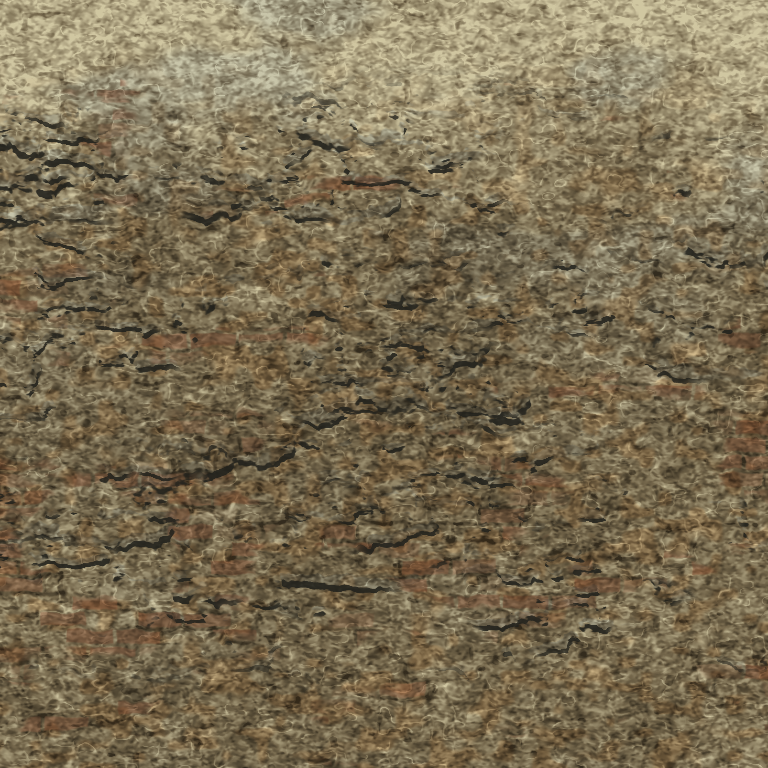
Write a WebGL 2 fragment shader that draws this texture.

```glsl
#version 300 es
precision highp float;
// Weathered earthen wall: gritty plaster, flaking ledges and patches of bare brick.

#define BASE_TONE 0.47
#define TOP_GLOW 0.40
#define GRAIN_CONTRAST 0.92
#define GRAIN_SCALE vec2(54.0, 84.0)
#define FLAKE_SCALE vec2(6.5, 19.0)
#define FLAKE_LEVEL 0.535
#define LEDGE_DEPTH 0.0095
#define BRICK_GRID vec2(16.0, 44.0)
#define DARK_EARTH vec3(0.20, 0.17, 0.115)
#define MID_EARTH vec3(0.45, 0.397, 0.290)
#define PALE_EARTH vec3(0.76, 0.72, 0.58)
#define CRACK_COLOR vec3(0.13, 0.13, 0.11)

uniform vec2 u_resolution;
out vec4 fragColor;

float hash(vec2 cell) {
    vec3 h = fract(cell.xyx * vec3(0.1031, 0.1030, 0.0973));
    h += dot(h, h.yzx + 33.33);
    return fract((h.x + h.y) * h.z);
}

float noise(vec2 p) {
    vec2 i = floor(p), f = fract(p);
    f = f * f * (3.0 - 2.0 * f);
    return mix(mix(hash(i), hash(i + vec2(1, 0)), f.x),
               mix(hash(i + vec2(0, 1)), hash(i + vec2(1, 1)), f.x), f.y);
}

float fbm(vec2 p) {
    float sum = 0.0, weight = 0.5;
    for (int i = 0; i < 5; i++) {
        sum += weight * noise(p);
        p = mat2(1.92, 0.56, -0.56, 1.92) * p + 17.3;
        weight *= 0.5;
    }
    return sum / 0.96875;
}

// Raised plaster sheets with ragged borders, 1 inside and 0 outside.
float flake(vec2 p, float scale) {
    float ragged = 0.11 * (noise(p * vec2(75.0, 120.0)) - 0.5)
                 + 0.07 * (noise(p * vec2(160.0, 230.0)) - 0.5);
    float field = fbm(p * FLAKE_SCALE * scale + 41.0 * scale) + ragged;
    return smoothstep(FLAKE_LEVEL - 0.015, FLAKE_LEVEL + 0.015, field);
}

// Grit centred on zero, strongest in the finer octaves.
float grit(vec2 p) {
    vec2 q = p * GRAIN_SCALE;
    float sum = 0.0, weight = 0.26;
    for (int i = 0; i < 3; i++) {
        sum += weight * (noise(q) - 0.5);
        q = mat2(2.0, 0.4, -0.4, 2.0) * q + 9.7;
        weight += 0.13;
    }
    return sum;
}

// x: brick face, y: random value of the brick.
vec2 bricks(vec2 p) {
    vec2 g = p * BRICK_GRID;
    g.x += 0.5 * mod(floor(g.y), 2.0) + 0.2 * hash(vec2(floor(g.y), 3.0));
    vec2 edge = (0.5 - abs(fract(g) - 0.5)) / BRICK_GRID;
    return vec2(smoothstep(0.001, 0.004, min(edge.x, edge.y)), hash(floor(g) + 71.0));
}

vec3 earth(float tone) {
    tone = clamp(tone, 0.0, 1.1);
    return tone < 0.45 ? mix(DARK_EARTH, MID_EARTH, tone / 0.45)
                       : mix(MID_EARTH, PALE_EARTH, (tone - 0.45) / 0.55);
}

void main() {
    vec2 uv = gl_FragCoord.xy / u_resolution;
    vec2 p = uv + 0.009 * (vec2(fbm(uv * 46.0), fbm(uv * 46.0 + 60.0)) - 0.5);

    // Broad light and stains
    float blotch = fbm(p * vec2(5.0, 9.0) + 5.0) - 0.5;
    float height = smoothstep(0.62, 1.02, uv.y + 0.15 * blotch);
    float tone = BASE_TONE + TOP_GLOW * height + 0.22 * blotch;

    // Grit, thin pale flecks and dark pits
    tone += GRAIN_CONTRAST * grit(p);
    float vein = 1.0 - abs(2.0 * noise(p * vec2(70.0, 125.0) + 23.0) - 1.0);
    float fleck = smoothstep(0.78, 0.96, vein) * smoothstep(0.45, 0.7, noise(p * vec2(52.0, 75.0) + 67.0));
    float pit = smoothstep(0.80, 0.90, noise(p * vec2(62.0, 110.0) + 87.0));
    tone += 0.24 * fleck - 0.22 * pit;

    // Grey plaster and bare brick
    float grey = smoothstep(0.50, 0.66, fbm(p * vec2(5.0, 9.0) + 13.0));
    grey *= mix(0.25, 1.0, smoothstep(0.45, 0.75, uv.y));
    float zone = smoothstep(0.05, 0.17, uv.y) * (1.0 - smoothstep(0.28, 0.45, uv.y));
    float bare = smoothstep(0.54, 0.62, fbm(p * vec2(7.0, 16.0) + 29.0) + 0.09 * zone - 0.05 - 0.2 * height);
    vec2 brick = bricks(p);
    float red = bare * brick.x * smoothstep(0.3, 0.8, brick.y);
    float joint = bare * (1.0 - brick.x) * smoothstep(0.45, 0.7, noise(p * vec2(22.0, 40.0)));
    tone = mix(tone, 0.41, 0.4 * red) - 0.04 * red - 0.25 * joint;

    // Ledges in two sizes: shadow below each sheet, grey lip above the drop
    float band = smoothstep(0.06, 0.18, uv.y) * (1.0 - smoothstep(0.82, 0.93, uv.y));
    float shadow = 0.0, lip = 0.0;
    for (int i = 0; i < 2; i++) {
        float scale = 1.0 + 0.9 * float(i);
        float gate = band * smoothstep(0.47, 0.55, fbm(p * vec2(4.0, 10.0) + 53.0 + 31.0 * float(i)));
        float breakup = noise(p * vec2(15.0, 34.0) * scale + 11.0);
        vec2 drop = vec2(-0.002, LEDGE_DEPTH * (0.15 + breakup) / sqrt(scale));
        float sheet = flake(p, scale);
        float cut = gate * smoothstep(0.25, 0.5, breakup);
        shadow = max(shadow, cut * flake(p + drop, scale) * (1.0 - sheet));
        lip = max(lip, gate * sheet * (1.0 - flake(p - 1.8 * drop, scale)));
    }
    tone -= 0.05 * lip;

    // Colour
    vec3 color = earth(tone);
    float rust = smoothstep(0.52, 0.8, noise(p * vec2(44.0, 66.0) + 37.0));
    color *= mix(vec3(1.0), vec3(1.02, 0.91, 0.80), 0.7 * rust * (1.0 - height));
    color *= mix(vec3(1.0), vec3(0.95, 0.99, 1.06), max(0.8 * grey, lip));
    color *= mix(vec3(1.0), vec3(1.04, 0.85, 0.82), 0.8 * red);
    color = mix(color, CRACK_COLOR, 0.88 * shadow);
    fragColor = vec4(color, 1.0);
}
```
